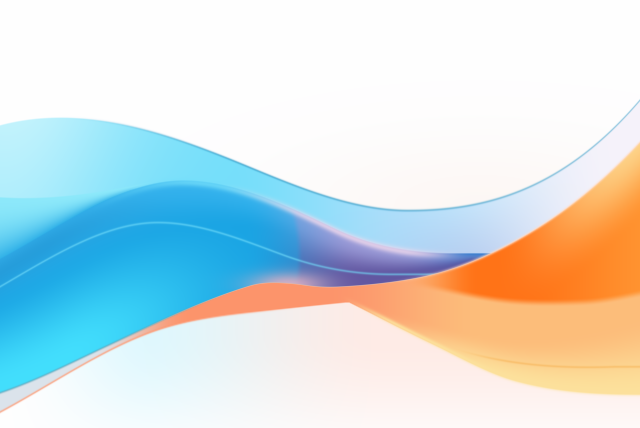
Write a Shadertoy shader that draws this background.

```glsl
// Flowing translucent ribbons: a cyan sheet, a blue-violet fold and an orange wing.
// Each edge is a smooth Hermite curve y(x) on the unit canvas; the regions between
// the edges are tinted with gradients, then finished with thin rim highlights.

const vec3 WHITE  = vec3(0.995, 0.995, 0.997);
const vec3 ICE    = vec3(0.76, 0.95, 0.99);
const vec3 SKY    = vec3(0.45, 0.87, 0.98);
const vec3 AQUA    = vec3(0.26, 0.87, 0.99);
const vec3 BLUE   = vec3(0.10, 0.64, 0.89);
const vec3 DEEP   = vec3(0.06, 0.48, 0.74);
const vec3 LILAC  = vec3(0.60, 0.60, 0.84);
const vec3 PLUM   = vec3(0.38, 0.34, 0.63);
const vec3 ROSE   = vec3(0.93, 0.70, 0.76);
const vec3 SALMON = vec3(0.99, 0.58, 0.42);
const vec3 ORANGE = vec3(1.00, 0.45, 0.09);
const vec3 PEACH  = vec3(0.99, 0.74, 0.48);
const vec3 CREAM  = vec3(0.99, 0.88, 0.61);
const float RIM   = 0.0028;   // half width of a rim line, in canvas heights

// Cubic span between two knots, each (x, height, slope).
float span(float x, vec3 a, vec3 b) {
    float w = b.x - a.x;
    float t = clamp((x - a.x) / w, 0.0, 1.0);
    float s = 1.0 - t;
    return s * s * ((1.0 + 2.0 * t) * a.y + t * w * a.z)
         + t * t * ((1.0 + 2.0 * s) * b.y - s * w * b.z);
}

float curve(float x, vec3 a, vec3 b, vec3 c, vec3 d) {
    return x < b.x ? span(x, a, b) : x < c.x ? span(x, b, c) : span(x, c, d);
}

float fill(float d) {
    float soft = 1.0 / iResolution.y;
    return smoothstep(-soft, soft, d);
}

float glow(float d, float width) {
    return exp(-d * d / (width * width));
}

vec3 backdrop(vec2 p, float lower) {
    vec3 col = mix(WHITE, vec3(0.99, 0.97, 0.96), glow(p.y - 0.52, 0.16) * glow(p.x - 0.75, 0.3));
    vec3 tint = mix(vec3(0.87, 0.97, 0.995), vec3(0.995, 0.92, 0.90), smoothstep(0.2, 0.6, p.x));
    float wash = smoothstep(-0.12, 0.22, p.y) * smoothstep(0.0, 0.25, p.x);
    return mix(col, tint, wash * fill(lower - p.y));
}

vec3 sheetColor(vec2 p, float top, float crest) {
    float t = clamp((top - p.y) / max(top - crest, 0.02), 0.0, 1.0);
    vec3 left = mix(SKY, ICE, glow(p.x - 0.02, 0.19) * (1.0 - 0.4 * t));
    vec3 right = mix(vec3(0.70, 0.87, 0.98), vec3(0.96, 0.95, 0.98), smoothstep(0.62, 0.96, p.x));
    vec3 col = mix(left, right, smoothstep(0.34, 0.68, p.x));
    return mix(col, LILAC, 0.25 * t * glow(p.x - 0.74, 0.12));
}

vec3 foldColor(vec2 p, float t, float vein) {
    vec3 cool = mix(vec3(0.21, 0.70, 0.93), BLUE, smoothstep(0.0, 0.4, t));
    float lit = smoothstep(0.2, 0.95, t) * (1.0 - smoothstep(0.1, 0.44, p.x));
    cool = mix(cool, AQUA, lit);
    cool = mix(cool, DEEP, 0.35 * glow(p.y - vein - 0.035, 0.04) * (1.0 - smoothstep(0.05, 0.3, p.x)));
    vec3 warm = mix(LILAC, PLUM, smoothstep(0.1, 0.8, t));
    warm = mix(warm, vec3(0.20, 0.48, 0.80), glow(p.x - 0.75, 0.07) * (1.0 - t));
    float lens = p.x + 0.9 * (p.y - 0.4) * (p.y - 0.4);
    vec3 col = mix(cool, warm, 0.3 * smoothstep(0.462, 0.474, lens) + 0.7 * smoothstep(0.38, 0.56, p.x));
    return mix(col, ROSE, 0.85 * glow(p.x - 0.45, 0.06) * glow(p.y - 0.335, 0.028));
}

vec3 wingColor(vec2 p, float top, float bottom, float inner) {
    float t = clamp((top - p.y) / max(top - bottom, 0.02), 0.0, 1.0);
    vec3 pale = mix(SALMON, PEACH, smoothstep(0.5, 0.76, p.x));
    pale = mix(pale, CREAM, smoothstep(0.7, 1.0, t) * smoothstep(0.56, 0.8, p.x));
    vec3 hot = mix(ORANGE, vec3(1.0, 0.59, 0.20), smoothstep(0.8, 1.05, p.x));
    float sheen = smoothstep(0.18, -0.02, top - p.y) * smoothstep(0.77, 1.0, p.x);
    hot = mix(hot, CREAM, 0.85 * sheen);
    float heat = smoothstep(-0.008, 0.012, p.y - inner) * smoothstep(0.63, 0.75, p.x);
    vec3 col = mix(pale, hot, heat);
    col = mix(col, SALMON, 0.4 * glow(p.x - 0.43, 0.12));
    return mix(vec3(0.86, 0.89, 0.92), col, smoothstep(0.14, 0.30, p.x));
}

void mainImage(out vec4 fragColor, in vec2 fragCoord) {
    vec2 p = fragCoord / iResolution.xy;
    float x = p.x, y = p.y;

    // Edges of the ribbons.
    float top   = curve(x, vec3(0.0, 0.707, 0.4), vec3(0.39, 0.609, -0.62), vec3(0.638, 0.508, 0.0), vec3(1.0, 0.766, 1.75));
    float crest = curve(x, vec3(0.0, 0.395, 0.8), vec3(0.286, 0.578, 0.0), vec3(0.521, 0.467, -0.72), vec3(0.71, 0.408, 0.0));
    float vein  = curve(x, vec3(0.0, 0.33, 0.87), vec3(0.247, 0.48, 0.0), vec3(0.443, 0.404, -0.55), vec3(0.612, 0.359, 0.0));
    float hem   = curve(x, vec3(0.0, 0.082, 0.5), vec3(0.169, 0.193, 0.7), vec3(0.39, 0.332, 0.45), vec3(0.5, 0.333, 0.0));
    float rise  = curve(x, vec3(0.5, 0.328, 0.05), vec3(0.65, 0.35, 0.28), vec3(0.846, 0.473, 0.95), vec3(1.0, 0.668, 1.6));
    float tail  = curve(x, vec3(0.0, 0.037, 0.8), vec3(0.234, 0.223, 0.55), vec3(0.39, 0.27, 0.15), vec3(0.54, 0.293, 0.15));
    float belly = curve(x, vec3(0.5, 0.326, -0.7), vec3(0.677, 0.195, -0.72), vec3(0.807, 0.109, -0.4), vec3(1.0, 0.078, 0.0));
    float inner = curve(x, vec3(0.66, 0.33, -0.25), vec3(0.807, 0.293, -0.1), vec3(0.91, 0.292, 0.05), vec3(1.0, 0.312, 0.3));
    float veil  = span(x, vec3(0.0, 0.539, -0.1), vec3(0.25, 0.58, 0.35));
    float seam  = mix(hem, rise, smoothstep(0.46, 0.53, x));
    float lower = min(tail, belly);

    // Cyan sheet with a second veil deepening toward the fold.
    vec3 col = backdrop(p, lower);
    vec3 sheet = sheetColor(p, top, crest);
    float depth = clamp((veil - y) / max(veil - crest, 0.01), 0.0, 1.0);
    vec3 veilTint = mix(vec3(0.55, 0.91, 0.98), BLUE, 0.8 * depth * depth);
    sheet = mix(sheet, veilTint, fill(veil - y) * (1.0 - smoothstep(0.16, 0.27, x)));
    col = mix(col, sheet, fill(top - y) * fill(y - seam));
    col = mix(col, vec3(0.15, 0.58, 0.76), 0.7 * glow(y - top, RIM) * smoothstep(0.08, 0.4, x) * (1.0 - 0.4 * x));

    // Blue-violet fold with a soft rim and one fine vein.
    float t = clamp((crest - y) / max(crest - seam, 0.02), 0.0, 1.0);
    vec3 fold = foldColor(p, t, vein);
    fold = mix(fold, SKY, 0.55 * glow(y - vein, RIM));
    col = mix(col, fold, fill(crest - y) * fill(y - seam));
    float rim = glow(y - crest + 0.004, 0.009) * fill(y - seam);
    vec3 rimTint = mix(SKY, vec3(0.95, 0.86, 0.93), smoothstep(0.33, 0.5, x));
    col = mix(col, rimTint, 0.75 * rim * smoothstep(0.12, 0.32, x) * (1.0 - smoothstep(0.63, 0.74, x)));

    // Orange wing and its bright edges.
    col = mix(col, wingColor(p, seam, lower, inner), fill(seam - y) * fill(y - lower));
    col = mix(col, SKY * 0.75, 0.6 * glow(y - hem, RIM) * (1.0 - smoothstep(0.2, 0.4, x)));
    col = mix(col, SALMON, 0.65 * glow(y - tail, RIM) * (1.0 - smoothstep(0.3, 0.5, x)));
    col = mix(col, CREAM, 0.9 * glow(y - belly - 0.004, 0.006) * smoothstep(0.53, 0.62, x));
    float thread = span(x, vec3(0.7, 0.19, -0.5), vec3(0.96, 0.143, 0.05));
    col = mix(col, vec3(0.96, 0.68, 0.30), 0.45 * glow(y - thread, RIM) * smoothstep(0.7, 0.8, x));
    col = mix(col, vec3(1.0, 0.86, 0.78), 0.6 * glow(y - rise, 0.004) * smoothstep(0.58, 0.75, x));

    fragColor = vec4(col, 1.0);
}
```
